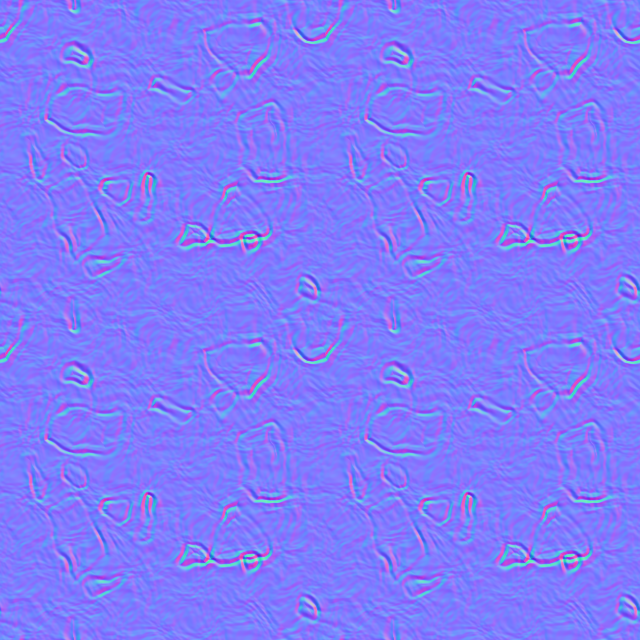
This texture map is drawn by a Shadertoy shader. Its source:

```glsl
// Tangent-space normal map of rough ground with embedded stones, tiled 2 by 2.
// A periodic height field sums grooves along stone outlines and gradient noise;
// its central differences become the surface normal, shown as a colour.

vec2 latticeDirection(vec2 cell) {
    float a = 6.2832 * fract(sin(dot(cell, vec2(127.1, 311.7))) * 43758.5);
    return vec2(cos(a), sin(a));
}

// Gradient noise that repeats after a whole number of cells.
float gradientNoise(vec2 p, vec2 period) {
    vec2 i = floor(p), f = p - i;
    vec2 u = f * f * f * (f * (f * 6.0 - 15.0) + 10.0);
    vec2 lo = mod(i, period), hi = mod(i + 1.0, period);
    float a = dot(latticeDirection(lo), f);
    float b = dot(latticeDirection(vec2(hi.x, lo.y)), f - vec2(1, 0));
    float c = dot(latticeDirection(vec2(lo.x, hi.y)), f - vec2(0, 1));
    float d = dot(latticeDirection(hi), f - 1.0);
    return mix(mix(a, b, u.x), mix(c, d, u.x), u.y);
}

float tileNoise(vec2 p, vec2 cells) {
    return gradientNoise(p * cells, cells);
}

// Groove with a raised lip on either side of the outline.
float groove(float d, float width) {
    float s = d * d / (width * width);
    return (2.0 * s - 1.0) * exp(-s);
}

// Rounded, tapered block with lightly chipped corners; place = centre, half size.
float stone(vec2 p, vec4 place, float tilt, float taper, float large) {
    vec2 q = p - place.xy;
    q -= round(q);
    if (max(abs(q.x), abs(q.y)) > 0.2) return 0.0;
    float c = cos(tilt), s = sin(tilt);
    q = vec2(c * q.x + s * q.y, c * q.y - s * q.x);

    vec2 size = place.zw;
    size.x *= 1.0 + taper * clamp(q.y / size.y, -1.0, 1.0);
    float r = min(size.x, size.y) * mix(0.8, 0.4, large);
    vec2 e = abs(q) - size + r;
    float d = length(max(e, 0.0)) + min(max(e.x, e.y), 0.0) - r;
    for (int k = 0; k < 3; k++) {
        float a = 40.0 * place.x + 2.2 * float(k);
        vec2 dir = vec2(cos(a), sin(a));
        d = max(d, dot(q, dir) - 1.06 * length(dir * size));
    }
    // Faint echoes run inside and outside the large outlines
    float echo = groove(d + 0.036, 0.01) + 0.6 * groove(d - 0.036, 0.01);
    return mix(1.25, 1.0, large) * groove(d, 0.012) + 0.25 * large * echo;
}

float stones(vec2 p) {
    const vec4 large[7] = vec4[7](
        vec4(0.747, 0.839, 0.075, 0.083), vec4(0.985, 0.966, 0.078, 0.090),
        vec4(0.265, 0.654, 0.100, 0.070), vec4(0.826, 0.557, 0.068, 0.118),
        vec4(0.240, 0.318, 0.060, 0.120), vec4(0.737, 0.328, 0.075, 0.086),
        vec4(0.604, 0.271, 0.042, 0.037));
    const vec2 tiltTaper[7] = vec2[7](
        vec2(0.1, 0.55), vec2(0.0, 0.45), vec2(-0.15, 0.05), vec2(0.08, -0.25),
        vec2(0.32, 0.0), vec2(0.2, -0.5), vec2(0.05, -0.35));
    const vec4 small[12] = vec4[12](
        vec4(0.234, 0.513, 0.042, 0.028), vec4(0.247, 0.825, 0.036, 0.025),
        vec4(0.357, 0.406, 0.040, 0.028), vec4(0.325, 0.172, 0.054, 0.018),
        vec4(0.534, 0.721, 0.058, 0.014), vec4(0.461, 0.375, 0.012, 0.080),
        vec4(0.115, 0.500, 0.017, 0.056), vec4(0.703, 0.747, 0.030, 0.022),
        vec4(0.786, 0.245, 0.026, 0.026), vec4(0.956, 0.089, 0.030, 0.028),
        vec4(0.229, 0.023, 0.006, 0.042), vec4(0.849, 0.604, 0.004, 0.046));
    const float smallTilt[12] = float[12](
        -0.2, -0.4, -0.3, 0.25, -0.25, -0.18, 0.3, 0.5, 0.2, -0.2, -0.08, 0.1);

    float h = 0.0;
    for (int i = 0; i < 7; i++)
        h += stone(p, large[i], tiltTaper[i].x, tiltTaper[i].y, 1.0);
    for (int i = 0; i < 12; i++)
        h += stone(p, small[i], smallTilt[i], 0.0, 0.0);
    return h;
}

float height(vec2 p) {
    // Bent outlines and uneven wear
    vec2 bend = vec2(tileNoise(p, vec2(9)), tileNoise(p + 0.37, vec2(11)));
    vec2 ragged = vec2(tileNoise(p, vec2(25)), tileNoise(p + 0.19, vec2(27)));
    float wear = smoothstep(-0.1, 0.4, tileNoise(p + 0.61, vec2(11)));
    float h = (0.0018 + 0.0052 * wear) * stones(p + 0.028 * bend + 0.009 * ragged);

    // Ground grain, mostly drawn out sideways
    vec2 g = p + 0.03 * bend;
    h += 0.0026 * tileNoise(g, vec2(14, 18));
    h += 0.0022 * tileNoise(g, vec2(26, 40));
    h += 0.0014 * tileNoise(g, vec2(58, 72));

    // Patches of diagonal and upright scratches
    float patches = tileNoise(p, vec2(6));
    h += 0.0060 * max(patches, 0.0) * gradientNoise(vec2(22.0 * g.x, 44.0 * (g.x + g.y)), vec2(22, 44));
    h += 0.0090 * max(-patches, 0.0) * tileNoise(g, vec2(52, 16));
    return h;
}

void mainImage(out vec4 fragColor, in vec2 fragCoord) {
    vec2 p = fract(2.0 * fragCoord / iResolution.xy);
    vec2 e = vec2(0.002, 0.0);
    vec2 slope = vec2(height(p - e.xy) - height(p + e.xy),
                      height(p - e.yx) - height(p + e.yx)) / (2.0 * e.x);

    // Lean toward the falling diagonal and steepen the positive sides
    slope -= 0.35 * slope.yx;
    slope += 0.35 * min(slope * slope, 1.0) - vec2(0.0, 0.035);
    fragColor = vec4(0.5 + 0.5 * normalize(vec3(slope, 1.0)), 1.0);
}
```
